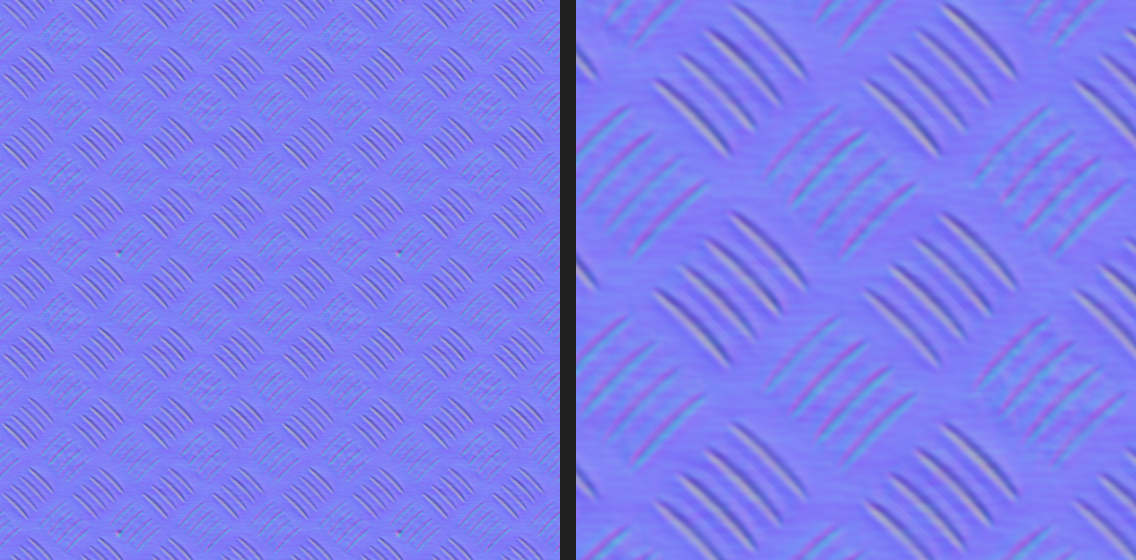
Left, the full canvas; right, a detail of the centre.
This texture map is drawn by a Shadertoy shader. Its source:

```glsl
// Tangent-space normal map of worn tread plate: 8 x 8 repeats of two crossed
// groups of four curved bars. A height field is built from tapered bars and
// wrapped gradient noise, then its slope is encoded as colour.

const float REPEATS = 8.0;            // pattern cells across and down
const float WEAR_PERIOD = 4.0;        // cells before the wear repeats
const vec2  GROUP_CENTRE = vec2(0.41, 0.96);
const float BAR_SPACING = 0.172;
const float BAR_HALF_LENGTH = 0.285;
const float BAR_BEND = 0.020;
const float CREASE_WIDTH = 0.030;
const float SHOULDER_WIDTH = 0.056;
const float CREASE_DEPTH = 0.0175;
const float SHOULDER_HEIGHT = 0.0125;
const float CROSS_STRENGTH = 0.72;    // relief of the second, fainter group
const float SWELL = 0.0085;           // broad undulation of the sheet
const float GRAIN = 0.0013;           // fine horizontal grain
const float MOTTLE = 0.0055;          // roughness inside the groups
const float SLOPE_STEP = 0.008;
const vec3  FLAT_COLOUR = vec3(0.505, 0.5, 0.975);
const vec3  CREASE_TINT = vec3(0.01, 0.02, -0.17);
const vec3  CROSS_TINT = vec3(-0.015, 0.005, -0.015);
const vec3  MAIN_TINT = vec3(-0.01, -0.02, -0.01);
const vec2  PIT_CENTRE = vec2(1.70, 0.385);

struct Surface {
    float height;
    float crease;     // grey core of the main bars
    float mainArea;   // coverage of each group
    float crossArea;
};

float hash(vec2 cell, float seed) {
    uvec2 u = uvec2(cell + 0.5);
    uint h = u.x * 1597u + u.y * 51749u + uint(seed) * 7919u;
    h = (h ^ (h >> 15)) * 73244475u;
    h = (h ^ (h >> 13)) * 73244475u;
    return float((h ^ (h >> 16)) & 65535u) / 65535.0;
}

float cornerSlope(vec2 cell, vec2 offset, vec2 period, float seed) {
    float angle = 6.2832 * hash(mod(cell, period), seed);
    return dot(vec2(cos(angle), sin(angle)), offset);
}

// Gradient noise that wraps every WEAR_PERIOD cells; frequency is whole.
float noise(vec2 p, vec2 frequency, float seed) {
    vec2 period = frequency * WEAR_PERIOD;
    p *= frequency;
    vec2 cell = floor(p), f = p - cell;
    vec2 w = f * f * f * (f * (f * 6.0 - 15.0) + 10.0);
    vec2 x = vec2(1.0, 0.0), y = vec2(0.0, 1.0);
    float low = mix(cornerSlope(cell, f, period, seed),
                    cornerSlope(cell + x, f - x, period, seed), w.x);
    float high = mix(cornerSlope(cell + y, f - y, period, seed),
                     cornerSlope(cell + 1.0, f - 1.0, period, seed), w.x);
    return mix(low, high, w.y);
}

float bell(float x) { return exp(-x * x); }

Surface surfaceAt(vec2 p) {
    Surface s = Surface(0.0, 0.0, 0.0, 0.0);
    float rough = noise(p, vec2(9.0), 1.0) + 0.35 * noise(p, vec2(19.0), 2.0);

    // Two groups of bars, crossed at right angles and half a cell apart
    for (int group = 0; group < 2; group++) {
        bool crossed = group == 1;
        vec2 q = p - GROUP_CENTRE - (crossed ? 0.512 : 0.0);
        vec2 id = floor(q + 0.5);
        q -= id;
        id = mod(id, WEAR_PERIOD);
        vec2 axis = (crossed ? vec2(1.0, 1.0) : vec2(1.0, -1.0)) * 0.70711;
        float along = dot(q, axis);
        float across = dot(q, vec2(-axis.y, axis.x));

        // Nearest bar, with a gentle arc and pointed ends
        float t = along / BAR_HALF_LENGTH;
        float taper = max(1.0 - t * t, 0.0);
        across -= BAR_BEND * (taper - 0.5);
        float bar = clamp(floor(across / BAR_SPACING) + 0.5, -1.5, 1.5);
        float offset = across - bar * BAR_SPACING;
        float wear = mix(0.8, 1.12, hash(id, 10.0 + bar * 2.0 + float(group) * 20.0));
        wear *= 1.0 + 0.4 * noise(p, vec2(5.0), 3.0);
        float relief = wear * smoothstep(0.0, 0.65, taper);
        float width = mix(0.65, 1.0, taper);
        float crease = relief * bell(offset / (CREASE_WIDTH * width));
        float shoulder = relief * bell(offset / (SHOULDER_WIDTH * width));
        float strength = crossed ? CROSS_STRENGTH : 1.0;
        s.height += strength * (SHOULDER_HEIGHT * shoulder - CREASE_DEPTH * crease);

        // Roughness confined to the group's square
        float area = 1.0 - smoothstep(0.22, 0.40, max(abs(along), abs(across)));
        float amount = mix(0.5, 1.1, hash(id, 50.0 + float(group)));
        s.height += MOTTLE * rough * area * amount * (crossed ? 1.0 : 0.6);
        if (crossed) { s.crossArea = area; s.crease += 0.35 * crease; }
        else { s.mainArea = area; s.crease += crease; }
    }

    // Sheet undulation, grain and one small pit per wear period
    s.height += SWELL * noise(p, vec2(2.0, 4.0), 4.0);
    s.height += GRAIN * noise(p, vec2(8.0, 24.0), 5.0);
    vec2 toPit = mod(p - PIT_CENTRE + 2.0, WEAR_PERIOD) - 2.0;
    float pit = bell(length(toPit) / 0.045) * (0.7 + rough);
    s.height -= 0.018 * pit;
    s.crease += 0.7 * pit;
    return s;
}

void mainImage(out vec4 fragColor, in vec2 fragCoord) {
    vec2 p = fragCoord / iResolution.xy * REPEATS;
    Surface s = surfaceAt(p);
    float right = surfaceAt(p + vec2(SLOPE_STEP, 0.0)).height;
    float above = surfaceAt(p + vec2(0.0, SLOPE_STEP)).height;
    vec2 slope = (vec2(right, above) - s.height) / SLOPE_STEP;
    vec3 normal = normalize(vec3(-slope, 1.0));
    vec3 colour = FLAT_COLOUR + 0.5 * (normal - vec3(0.0, 0.0, 1.0));
    colour += CREASE_TINT * s.crease + CROSS_TINT * s.crossArea + MAIN_TINT * s.mainArea;
    fragColor = vec4(clamp(colour, 0.0, 1.0), 1.0);
}
```
